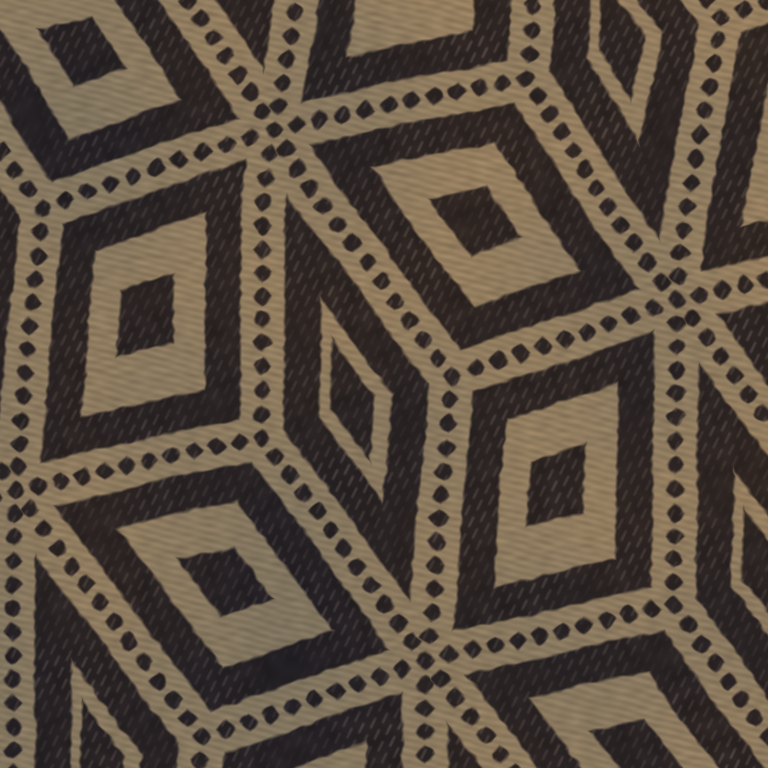
Write a WebGL 2 fragment shader that draws this pattern.

```glsl
#version 300 es
precision highp float;
// Woven rug of tumbling blocks: a skewed lattice whose cell holds three four-sided faces.
// Each face is a cream border with a row of dark beads, a dark field and a nested cream ring.
// Line distances give the faces; gradient noise frays the edges and varies the yarn.

#define ORIGIN vec2(0.345, 0.831)     // a six-way junction
#define STEP_U vec2(0.536, -0.221)    // lattice steps
#define STEP_W vec2(-0.326, -0.469)
#define NODE_E vec2(0.245, -0.322)    // three-way junctions, from the six-way one
#define NODE_F vec2(-0.004, -0.400)
#define BORDER 0.029                  // half width of the cream bands
#define RING_INSET 0.076
#define HOLE_SCALE 0.23
#define BEAD_STEP 0.031
#define BEAD_RADIUS 0.0115
#define FRAY 0.0045
#define SOFTNESS 0.0028

uniform vec2 u_resolution;
out vec4 fragColor;

vec2 hash2(vec2 p) {
    vec3 q = fract(p.xyx * vec3(0.1031, 0.1030, 0.0973));
    q += dot(q, q.yzx + 33.33);
    return fract((q.xx + q.yz) * q.zy);
}

float corner(vec2 cell, vec2 f, vec2 o) {
    return dot(hash2(cell + o) * 2.0 - 1.0, f - o);
}

// Gradient noise, roughly -0.7 to 0.7
float noise(vec2 p) {
    vec2 i = floor(p), f = fract(p);
    vec2 w = f * f * f * (f * (f * 6.0 - 15.0) + 10.0);
    return mix(mix(corner(i, f, vec2(0, 0)), corner(i, f, vec2(1, 0)), w.x),
               mix(corner(i, f, vec2(0, 1)), corner(i, f, vec2(1, 1)), w.x), w.y);
}

// Depth inside the line a-b, for clockwise outlines
float lineDepth(vec2 p, vec2 a, vec2 b) {
    vec2 e = b - a;
    return dot(p - a, normalize(vec2(e.y, -e.x)));
}

// Depth inside a quad with one corner at zero
float quadDepth(vec2 p, vec2 a, vec2 b, vec2 c) {
    return min(min(lineDepth(p, vec2(0), a), lineDepth(p, a, b)),
               min(lineDepth(p, b, c), lineDepth(p, c, vec2(0))));
}

// Adds one face: x is depth from its edge, y is depth inside its central hole
vec2 addFace(vec2 depth, vec2 p, vec2 a, vec2 b, vec2 c) {
    vec2 center = (a + b + c) * 0.25;
    vec2 q = center + (p - center) / HOLE_SCALE;
    return max(depth, vec2(quadDepth(p, a, b, c), quadDepth(q, a, b, c) * HOLE_SCALE));
}

// Distance to the nearest bead centre on the segment from zero to e
float beadDistance(vec2 p, vec2 e) {
    float count = round(length(e) / BEAD_STEP);
    float t = clamp(round(dot(p, e) / dot(e, e) * count) / count, 0.0, 1.0);
    vec2 d = abs(p - e * t);
    return mix(length(d), d.x + d.y, 0.4);
}

float cover(float d) {
    float s = max(SOFTNESS, 0.75 / u_resolution.y);
    return smoothstep(-s, s, d);
}

void main() {
    vec2 uv = gl_FragCoord.xy / u_resolution.y;

    // Slack cloth and frayed edges
    vec2 p = uv - ORIGIN;
    p.x -= 0.025 * smoothstep(0.7, 1.0, uv.y);
    p += 0.006 * vec2(noise(uv * 7.0), noise(uv * 7.0 + 31.0));
    p += FRAY * vec2(noise(uv * vec2(35.0, 85.0)), noise(uv * 60.0 + 17.0));

    // Faces and beads of the nearby cells
    vec2 V = STEP_U + STEP_W;
    mat2 lattice = mat2(STEP_U, STEP_W);
    vec2 cell = floor(inverse(lattice) * p);
    vec2 depth = vec2(-1.0);
    float bead = 1.0;
    for (int j = -1; j <= 1; j++)
    for (int i = -1; i <= 1; i++) {
        vec2 q = p - lattice * (cell + vec2(i, j));
        depth = addFace(depth, q, NODE_F - STEP_W, STEP_U, NODE_E);
        depth = addFace(depth, q, NODE_F, STEP_W, NODE_E - STEP_U);
        depth = addFace(depth, q, NODE_E, V, NODE_F);
        bead = min(bead, min(beadDistance(q, NODE_E), beadDistance(q, NODE_F)));
        bead = min(bead, min(beadDistance(q, NODE_F - STEP_W), beadDistance(q, NODE_E - STEP_U)));
        bead = min(bead, min(beadDistance(q, NODE_E - V), beadDistance(q, NODE_F - V)));
    }
    float band = cover(BORDER - depth.x) * cover(bead - BEAD_RADIUS);
    float ring = cover(depth.x - RING_INSET) * cover(-depth.y);
    float cream = max(band, ring);

    // Light yarn: warm to grey, with fine ribs
    float tone = clamp(0.35 + 0.3 * uv.x + 0.25 * uv.y + 0.6 * noise(uv * 4.0 + 9.0), 0.0, 1.0);
    vec3 light = mix(vec3(0.47, 0.44, 0.37), vec3(0.60, 0.50, 0.37), tone);
    float rib = sin(6.2832 * dot(uv, vec2(28.0, 105.0)) + 2.0 * noise(uv * 20.0));
    light *= 1.0 + 0.04 * rib + 0.12 * noise(uv * vec2(50.0, 130.0));

    // Dark yarn: blue-black to brown, with slanted flecks in staggered rows
    vec3 dark = mix(vec3(0.115, 0.11, 0.14), vec3(0.19, 0.15, 0.13), tone);
    vec2 thread = mat2(82.0, 16.0, -40.0, 38.0) * uv;
    thread.y += 0.5 * mod(floor(thread.x), 2.0);
    vec2 f = abs(fract(thread) - 0.5);
    float fleck = smoothstep(0.3, 0.05, f.x) * smoothstep(0.42, 0.2, f.y);
    dark += vec3(0.11, 0.10, 0.09) * fleck * clamp(0.55 + noise(uv * 12.0), 0.0, 1.0);
    dark *= 1.0 + 0.25 * noise(uv * 45.0);

    fragColor = vec4(mix(dark, light, cream), 1.0);
}
```
